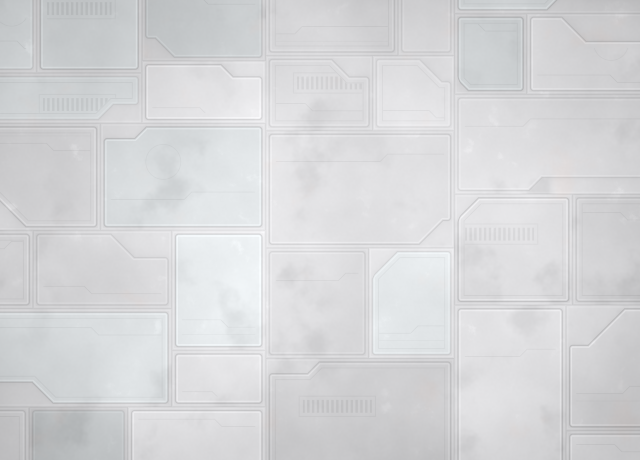
Give the GLSL for this texture, as a WebGL 1 fragment shader.

```glsl
precision highp float;
// Pale, worn sci-fi wall plating: stepped panels, grooves, vents and faint stains.
uniform vec2 u_resolution;

const vec2 COLUMN_SEAMS = vec2(0.415, 0.71);  // full-height seams, share of width
const float SEED = 7.0;
const float SMALL_AREA = 0.058;               // panels below this are not split
const float LARGE_AREA = 0.16;                // panels below this may stay whole
const float PANEL_INSET = 0.008;
const float CORNER = 0.007;
const float LINE = 0.0010;
const float BASE_TONE = 0.918;
const float EDGE_FALLOFF = 0.36;
const float PANEL_VARIATION = 0.085;
const float CLOUD_DEPTH = 0.085;
const float SMUDGE_DEPTH = 0.065;
const float GROOVE_DARK = 0.095;
const float GROOVE_LIGHT = 0.060;
const float ETCH_DARK = 0.045;
const vec3 NEUTRAL = vec3(0.998, 0.997, 1.006);
const vec3 COOL = vec3(0.982, 0.999, 1.008);
const vec3 RUST = vec3(1.010, 0.980, 0.974);

float hash(vec2 p) {
  vec3 q = fract(vec3(p.xyx) * 0.1031);
  q += dot(q, q.yzx + 33.33);
  return fract((q.x + q.y) * q.z);
}

float slope(vec2 cell, vec2 offset) {
  float a = 6.2832 * hash(cell + 40.0);
  return dot(vec2(cos(a), sin(a)), offset);
}

float gradientNoise(vec2 p) {
  vec2 i = floor(p), f = fract(p), o = vec2(1.0, 0.0);
  vec2 u = f * f * f * (f * (f * 6.0 - 15.0) + 10.0);
  return mix(mix(slope(i, f), slope(i + o, f - o), u.x),
             mix(slope(i + o.yx, f - o.yx), slope(i + 1.0, f - 1.0), u.x), u.y);
}

float fbm(vec2 p) {
  float sum = 0.0, gain = 0.6;
  for (int i = 0; i < 5; i++) {
    sum += gain * gradientNoise(p);
    p = mat2(1.6, 1.2, -1.2, 1.6) * p + 5.3;
    gain *= 0.55;
  }
  return sum;
}

float stroke(float d, float width) {
  float aa = 0.75 / u_resolution.y;
  return 1.0 - smoothstep(width - aa, width + aa, abs(d));
}

float box(vec2 q, vec2 size) {
  vec2 e = abs(q) - size;
  return length(max(e, 0.0)) + min(max(e.x, e.y), 0.0);
}

// Signed height over a level that drops by a 45 degree ramp.
float steppedEdge(vec2 q, float start, float drop) {
  return max(q.y, min((q.x - start + q.y) * 0.7071, q.y + drop));
}

float steppedPanel(vec2 q, vec2 size, float start, float drop) {
  float top = steppedEdge(q - vec2(0.0, size.y), start, drop);
  vec2 e = vec2(abs(q.x) - size.x, max(top, -q.y - size.y)) + CORNER;
  return length(max(e, 0.0)) + min(max(e.x, e.y), 0.0) - CORNER;
}

// Splits the column around p into a panel and returns its id.
float findPanel(vec2 p, float aspect, out vec2 lo, out vec2 hi) {
  vec2 seams = COLUMN_SEAMS * aspect;
  float column = step(seams.x, p.x) + step(seams.y, p.x);
  lo = vec2(column < 0.5 ? -0.06 : column < 1.5 ? seams.x : seams.y, -0.07);
  hi = vec2(column < 0.5 ? seams.x : column < 1.5 ? seams.y : aspect + 0.05, 1.06);
  float id = 4.0 + column;
  for (int i = 0; i < 6; i++) {
    vec2 s = hi - lo;
    float area = s.x * s.y;
    if (area < SMALL_AREA || (area < LARGE_AREA && hash(vec2(id, SEED)) < 0.35)) break;
    float ratio = mix(0.27, 0.73, hash(vec2(id, SEED + 1.0)));
    bool across = s.x > s.y * mix(0.8, 1.8, hash(vec2(id, SEED + 2.0)));
    vec2 cut = lo + s * ratio;
    float side = across ? step(cut.x, p.x) : step(cut.y, p.y);
    if (across) { if (side > 0.5) lo.x = cut.x; else hi.x = cut.x; }
    else { if (side > 0.5) lo.y = cut.y; else hi.y = cut.y; }
    id = id * 2.0 + side;
  }
  return id;
}

// Thin engraved details: jogged rules, a vent or a ring.
float etching(vec2 q, vec2 size, float id) {
  float kind = hash(vec2(id, 21.0));
  float start = mix(-0.5, 0.5, hash(vec2(id, 22.0))) * size.x;
  vec2 rule = q + vec2(0.0, size.y * mix(0.3, 0.65, hash(vec2(id, 23.0))));
  float ink = stroke(steppedEdge(rule, start, 0.016), LINE * 0.7) * step(0.16, kind);
  ink = max(ink, 0.6 * stroke(rule.y + 0.032, LINE * 0.6) * step(0.6, kind));
  vec2 c = q - size * vec2(0.25, 0.3);
  if (kind < 0.18) {
    vec2 vent = size.x > size.y ? vec2(0.075, 0.014) : vec2(0.030, 0.040);
    float slat = (abs(fract(c.x / 0.0105) - 0.5) - 0.25) * 0.0105;
    float aa = 0.6 / u_resolution.y;
    float inside = 1.0 - smoothstep(-aa, aa, box(c, vent));
    ink = max(ink * step(0.0, box(c, vent + 0.008)), inside * smoothstep(-aa, aa, slat));
    ink = max(ink, 0.7 * stroke(box(c, vent + 0.008), LINE));
  } else if (kind < 0.27) {
    ink = max(ink, 0.7 * stroke(length(c) - 0.038, LINE * 0.7));
  }
  return ink;
}

void main() {
  vec2 uv = gl_FragCoord.xy / u_resolution;
  float aspect = u_resolution.x / u_resolution.y;
  vec2 p = vec2(uv.x * aspect, uv.y), lo, hi;
  float id = findPanel(p, aspect, lo, hi);
  vec2 size = 0.5 * (hi - lo), q = p - 0.5 * (lo + hi);
  float seam = box(q, size);
  q *= sign(vec2(hash(vec2(id, 11.0)), hash(vec2(id, 12.0))) - 0.5);

  float drop = mix(0.025, 0.085, hash(vec2(id, 13.0))) * step(0.35, hash(vec2(id, 14.0)));
  float start = mix(-0.5, 0.8, hash(vec2(id, 15.0))) * size.x;
  vec2 inner = size - PANEL_INSET;
  float d = steppedPanel(q, inner, start, min(drop, size.y * 0.6));
  float inside = 1.0 - smoothstep(-0.002, 0.001, d);
  float relief = mix(0.35, 1.0, hash(vec2(id, 19.0)));

  // Broad light and per-panel tone
  vec2 c = uv - vec2(0.52, 0.5);
  float tone = BASE_TONE - EDGE_FALLOFF * dot(c, c);
  tone += PANEL_VARIATION * (hash(vec2(id, 16.0)) - 0.55) * mix(0.5, 1.0, inside);

  // Wear: clouds, smudges, pale flakes and grain
  float cloud = fbm(p * 2.8 + 2.0), patches = fbm(p * 6.5 + id), flakes = fbm(p * 22.0);
  tone += CLOUD_DEPTH * cloud + 0.008 * flakes;
  tone -= SMUDGE_DEPTH * smoothstep(0.05, 0.45, patches) * smoothstep(-0.3, 0.2, cloud);
  tone += 0.035 * smoothstep(0.15, 0.45, flakes) * smoothstep(0.0, 0.3, -patches);
  tone += 0.006 * gradientNoise(p * 150.0);

  // Seams, grooves and etched lines
  tone -= 0.025 * exp(-max(d, 0.0) / 0.006) * (1.0 - inside);
  tone -= 0.45 * GROOVE_DARK * stroke(seam, LINE * 1.2);
  tone += 0.4 * GROOVE_LIGHT * stroke(seam + 0.004, LINE * 1.2);
  tone -= relief * GROOVE_DARK * stroke(d, LINE * 1.2);
  tone += relief * GROOVE_LIGHT * stroke(d + 0.004, LINE * 1.2);
  tone -= ETCH_DARK * stroke(d + 0.013, LINE * 0.7) * step(0.5, hash(vec2(id, 17.0)));
  tone -= ETCH_DARK * etching(q, inner, id) * (1.0 - smoothstep(-0.016, -0.013, d));

  // Tints
  vec3 tint = mix(NEUTRAL, COOL, inside * step(0.72, hash(vec2(id, 18.0))));
  tint = mix(tint, RUST, 0.6 * smoothstep(0.22, 0.5, fbm(p * 7.0 + 31.0)));
  gl_FragColor = vec4(clamp(tone * tint, 0.0, 1.0), 1.0);
}
```
